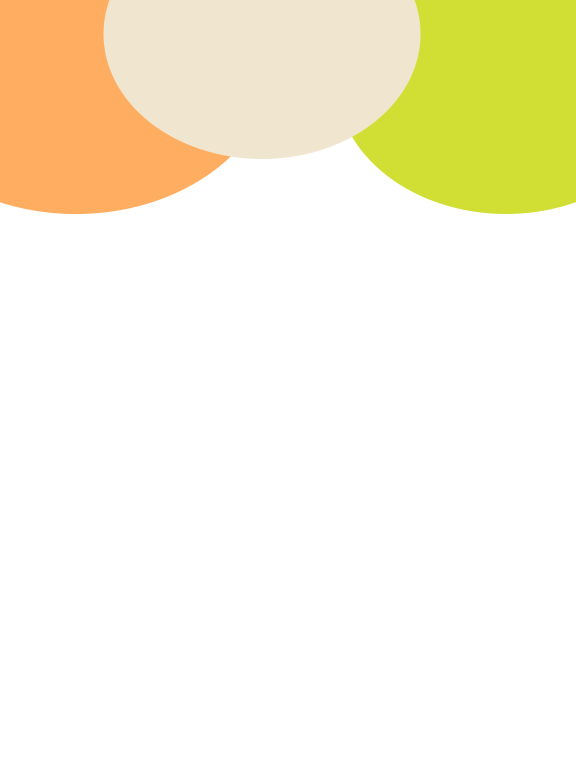
Reproduce this background procedurally as a WebGL 2 fragment shader.

```glsl
#version 300 es
precision highp float;
// Three flat, overlapping ellipses hang from the top edge of a white page.
// Each is an approximate ellipse distance turned into a smooth-edged mask,
// painted from back to front.

uniform vec2 u_resolution;
out vec4 outColor;

// Centre (xy) and radii (zw), in canvas widths, measured down from the top left
#define ORANGE_ELLIPSE vec4(0.1319, 0.0990, 0.3472, 0.2726)
#define LIME_ELLIPSE   vec4(0.8785, 0.1389, 0.2951, 0.2326)
#define CREAM_ELLIPSE  vec4(0.4549, 0.0590, 0.2752, 0.2170)

#define PAGE   vec3(1.0, 1.0, 1.0)
#define ORANGE vec3(1.0, 0.68, 0.38)
#define LIME   vec3(0.82, 0.87, 0.20)
#define CREAM  vec3(0.94, 0.90, 0.81)

// First-order signed distance to an axis-aligned ellipse
float ellipseDistance(vec2 p, vec4 ellipse) {
    vec2 q = (p - ellipse.xy) / ellipse.zw;
    float k = length(q);
    float slope = length(q / ellipse.zw);
    return k * (k - 1.0) / max(slope, 1e-4);
}

// Coverage of an ellipse with an edge one pixel wide
float ellipseMask(vec2 p, vec4 ellipse) {
    return clamp(0.5 - ellipseDistance(p, ellipse) * u_resolution.x, 0.0, 1.0);
}

void main() {
    // Canvas widths, with y growing downward from the top edge
    vec2 p = vec2(gl_FragCoord.x, u_resolution.y - gl_FragCoord.y) / u_resolution.x;

    // Side ellipses first, the cream one in front
    vec3 color = PAGE;
    color = mix(color, ORANGE, ellipseMask(p, ORANGE_ELLIPSE));
    color = mix(color, LIME, ellipseMask(p, LIME_ELLIPSE));
    color = mix(color, CREAM, ellipseMask(p, CREAM_ELLIPSE));

    outColor = vec4(color, 1.0);
}
```
